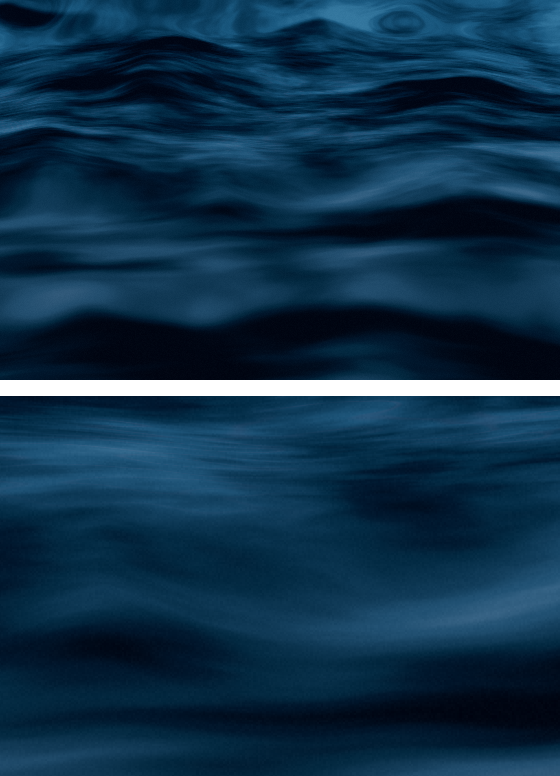
Top, the full canvas; bottom, a detail of the centre.
Write a Shadertoy shader that draws this texture.

```glsl
// Dark blue sea swell at dusk, sharp in the distance and blurred close by.

const int SWELL_COUNT = 10;

// Each swell: crest x, crest y, half width, depth of the shaded face
const vec4 SWELLS[SWELL_COUNT] = vec4[](
    vec4(0.46, 0.90, 0.26, 0.08), vec4(0.38, 0.82, 0.16, 0.08),
    vec4(1.19, 0.80, 0.30, 0.09), vec4(0.13, 0.66, 0.23, 0.12),
    vec4(1.22, 0.48, 0.42, 0.09), vec4(0.58, 0.47, 0.14, 0.06),
    vec4(0.95, 0.20, 0.55, 0.08), vec4(0.22, 0.17, 0.30, 0.07),
    vec4(0.02, 0.99, 0.20, 0.05), vec4(0.85, 0.94, 0.18, 0.04));

vec2 hash22(vec2 p) {
    vec3 h = fract(p.xyx * vec3(0.1031, 0.1030, 0.0973));
    h += dot(h, h.yzx + 33.33);
    return fract((h.xx + h.yz) * h.zy);
}

float cornerSlope(vec2 cell, vec2 corner, vec2 f) {
    return dot(hash22(cell + corner) * 2.0 - 1.0, f - corner);
}

float gradientNoise(vec2 p) {
    vec2 cell = floor(p), f = fract(p);
    vec2 u = f * f * f * (f * (f * 6.0 - 15.0) + 10.0);
    float low = mix(cornerSlope(cell, vec2(0, 0), f), cornerSlope(cell, vec2(1, 0), f), u.x);
    float high = mix(cornerSlope(cell, vec2(0, 1), f), cornerSlope(cell, vec2(1, 1), f), u.x);
    return mix(low, high, u.y);
}

// Layered noise; roughness sets how much fine detail survives
float ripples(vec2 q, float roughness) {
    float sum = 0.0, amplitude = 1.0;
    for (int i = 0; i < 6; i++) {
        sum += amplitude * gradientNoise(q);
        q = vec2(q.x * 1.75 + q.y * 0.16, q.y * 1.9 - q.x * 0.12) + 17.3;
        amplitude *= roughness;
    }
    return sum;
}

// Returns the light on one swell (x) and how far it lifts the surface (y)
vec2 swell(vec2 p, vec2 peak, vec2 size, float softness) {
    float across = (p.x - peak.x) / size.x;
    float rise = 0.3 * size.x * (exp(-sqrt(across * across + 0.03)) - 0.85);
    float below = peak.y + rise - p.y;
    float reach = exp(-across * across);
    float face = smoothstep(-softness, softness, below) * exp(-pow(max(below, 0.0) / size.y, 2.0) * 0.6);
    float rim = exp(-pow((below + softness * 1.3) / (softness + 0.008), 2.0));
    float lift = rise * exp(-pow(below / (size.y * 1.6), 2.0));
    return vec2(0.5 * rim - 1.75 * face, lift * 1.3) * vec2(reach, 1.0);
}

// Maps light from 0 to 1 onto the water colours
vec3 waterColor(float light) {
    vec3 c = mix(vec3(0.0, 0.022, 0.075), vec3(0.0, 0.09, 0.18), smoothstep(0.06, 0.31, light));
    c = mix(c, vec3(0.01, 0.17, 0.27), smoothstep(0.28, 0.54, light));
    c = mix(c, vec3(0.06, 0.24, 0.36), smoothstep(0.50, 0.75, light));
    c = mix(c, vec3(0.12, 0.33, 0.47), smoothstep(0.71, 0.90, light));
    return mix(c, vec3(0.24, 0.44, 0.58), smoothstep(0.88, 0.99, light));
}

void mainImage(out vec4 fragColor, in vec2 fragCoord) {
    vec2 p = fragCoord / iResolution.y;
    float focus = smoothstep(0.30, 0.76, p.y) - 0.2 * smoothstep(0.86, 1.0, p.y);

    // Large swells, with wavering crests
    vec2 wavering = p + vec2(0.0, 0.035 * gradientNoise(p * vec2(5.0, 6.0) + 3.0));
    vec2 swells = vec2(0.0);
    for (int i = 0; i < SWELL_COUNT; i++) {
        vec4 s = SWELLS[i];
        swells += swell(wavering, s.xy, s.zw, mix(0.035, 0.006, focus));
    }

    // Ripples follow the swells and shrink with distance
    float height = p.y - swells.y;
    vec2 q = vec2((p.x - 0.7) * (1.9 + 1.6 * p.y), height * (6.5 + 5.5 * height));
    q += 0.35 * vec2(gradientNoise(q * 0.7 + 9.0), gradientNoise(q * 0.9 + 31.0));
    float texture1 = ripples(q + 40.0, mix(0.36, 0.62, focus));
    float streaks = gradientNoise(q * vec2(3.0, 5.5) + 71.0);
    float glints = 1.0 - abs(streaks) * 3.0;

    // Sky light: brightest far right, fading at the near edge
    float sky = 0.20 + 0.75 * smoothstep(0.72, 1.0, p.y) * smoothstep(0.2, 1.3, p.x);
    sky += 0.35 * exp(-pow((p.y - 0.56) / 0.09, 2.0)) + 0.35 * exp(-pow((p.y - 0.31) / 0.09, 2.0));
    sky -= 0.75 * (1.0 - smoothstep(0.0, 0.22, p.y));

    float light = sky + swells.x + 2.5 * texture1 + 0.22 * focus * glints;
    vec3 color = waterColor(0.5 + 0.5 * tanh(0.85 * light));

    // Greyer near water, bluer far water, and faint violet reflections
    color *= mix(vec3(1.15, 0.94, 0.93), vec3(0.85, 1.06, 1.07), smoothstep(0.3, 0.9, p.y));
    float violetBand = exp(-pow((p.y - 0.70) / 0.12, 2.0));
    color.r += 0.05 * violetBand * smoothstep(0.8, 1.0, glints) * smoothstep(0.1, 0.9, light);

    // Fine film grain
    vec2 grain = hash22(floor(p * 520.0));
    color += (grain.x + grain.y - 1.0) * 0.012;
    fragColor = vec4(max(color, 0.0), 1.0);
}
```
